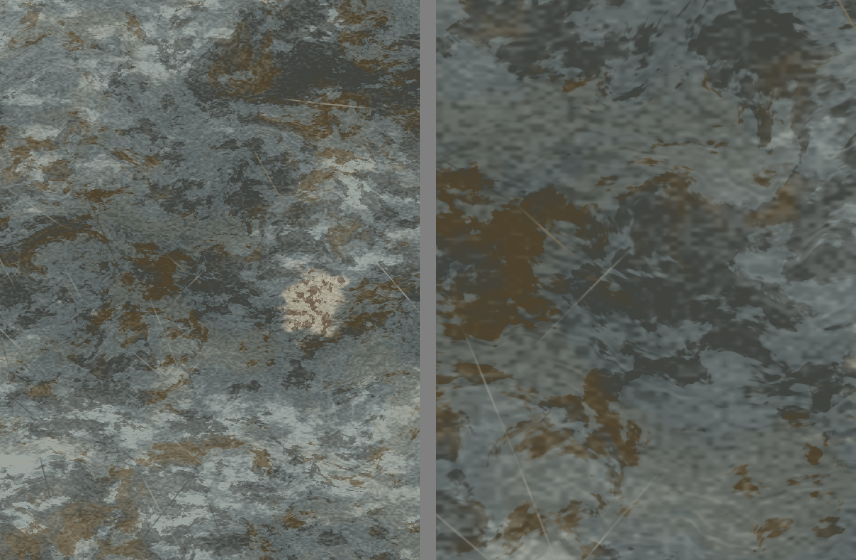
Left, the full canvas; right, a detail of the centre.
This texture is drawn by a WebGL 2 fragment shader. Its source:

```glsl
#version 300 es
precision highp float;
// Weathered slate-grey metal: mottled patina, rust stains, chipped flecks and fine scratches.

uniform vec2 u_resolution;
out vec4 fragColor;

// Colours
const vec3 SHADOW = vec3(0.255, 0.260, 0.240);
const vec3 SLATE = vec3(0.400, 0.415, 0.400);
const vec3 CHALK = vec3(0.620, 0.635, 0.605);
const vec3 RUST_TINT = vec3(0.045, 0.000, -0.060);
const vec3 COOL_TINT = vec3(-0.018, 0.004, 0.016);
const vec3 CREAM = vec3(0.690, 0.665, 0.590);
const vec3 RUST = vec3(0.430, 0.345, 0.270);
const vec3 SCRATCH_PALE = vec3(0.620, 0.620, 0.570);
const vec3 SCRATCH_TAN = vec3(0.510, 0.450, 0.350);

// Tone, as brightness from 0 to 1
const float BASE_TONE = 0.442;
const float CLOUD_CONTRAST = 0.36;
const float FLECK_DEPTH = 0.115;
const float CHALK_LIFT = 0.130;
const float STREAK_CONTRAST = 0.070;
const float GRAIN_CONTRAST = 0.120;

// Layout, in canvas heights
const vec2 STAIN_CENTRE = vec2(0.63, 0.77);
const vec2 STAIN_SIZE = vec2(0.20, 0.13);
const vec2 DUSK_CENTRE = vec2(0.38, 0.48);
const vec2 DUSK_SIZE = vec2(0.27, 0.12);
const vec2 SPOT_CENTRE = vec2(0.566, 0.466);
const vec2 SPOT_SIZE = vec2(0.068, 0.062);
const int SCRATCH_COUNT = 44;
const float SCRATCH_WIDTH = 0.0007;

float hash(vec2 cell) {
    vec3 q = fract(cell.xyx * 0.1031);
    q += dot(q, q.yzx + 33.33);
    return fract((q.x + q.y) * q.z);
}

float noise(vec2 p) {
    vec2 cell = floor(p), f = fract(p);
    f = f * f * (3.0 - 2.0 * f);
    return mix(mix(hash(cell), hash(cell + vec2(1, 0)), f.x),
               mix(hash(cell + vec2(0, 1)), hash(cell + vec2(1, 1)), f.x), f.y);
}

// Layered noise; a higher gain gives rougher edges
float fbm(vec2 p, float gain) {
    float sum = 0.0, total = 0.0, weight = 1.0;
    for (int i = 0; i < 5; i++) {
        sum += weight * noise(p);
        total += weight;
        weight *= gain;
        p = mat2(1.96, 0.25, -0.25, 1.96) * p + 17.3;
    }
    return sum / total;
}

float softRegion(vec2 p, vec2 centre, vec2 size) {
    vec2 q = (p - centre) / size;
    return exp(-dot(q, q));
}

// Thin, slightly bent scratches, mostly slanting down to the right
vec3 addScratches(vec3 colour, vec2 p, float pixel) {
    float wear = smoothstep(0.25, 0.65, noise(p * 85.0 + 7.0));
    for (int i = 0; i < SCRATCH_COUNT; i++) {
        float id = float(i);
        vec2 start = vec2(hash(vec2(id, 1.0)) * 0.85 - 0.1, hash(vec2(id, 2.0)) * 0.75);
        float angle = -mix(0.55, 1.35, hash(vec2(id, 3.0)));
        if (i % 6 == 0) angle = 0.45 - 0.5 * angle;
        if (i % 7 == 3) {
            angle *= 0.15;
            start.y += 0.3;
        }
        float reach = mix(0.05, 0.22, hash(vec2(id, 4.0)));
        vec2 along = vec2(cos(angle), sin(angle));
        vec2 q = p - start;
        float t = dot(q, along) / reach;
        float bend = (hash(vec2(id, 5.0)) - 0.5) * 0.07 * reach;
        float offset = abs(dot(q, vec2(-along.y, along.x)) + bend * t * t);
        float line = 1.0 - smoothstep(0.0, SCRATCH_WIDTH + pixel, offset);
        line *= smoothstep(0.0, 0.2, t) * (1.0 - smoothstep(0.6, 1.0, t));
        float kind = hash(vec2(id, 6.0));
        vec3 ink = kind < 0.4 ? SHADOW : (kind < 0.7 ? SCRATCH_TAN : SCRATCH_PALE);
        float strength = mix(0.25, 0.75, hash(vec2(id, 8.0)));
        colour = mix(colour, ink, line * strength * mix(0.4, 1.0, wear));
    }
    return colour;
}

void main() {
    vec2 p = gl_FragCoord.xy / u_resolution.y;
    vec2 warp = vec2(fbm(p * 7.0, 0.5), fbm(p * 7.0 + 40.0, 0.5)) - 0.5;
    vec2 w = p + 0.16 * warp;

    // Broad clouds and the two dark areas
    float cloud = fbm(w * vec2(3.2, 5.5) + 11.0, 0.55) - 0.5;
    float stain = softRegion(w, STAIN_CENTRE, STAIN_SIZE);
    float dusk = softRegion(w, DUSK_CENTRE, DUSK_SIZE);

    // Ragged dark flecks and chalky worn patches
    float chips = fbm(p * vec2(30.0, 48.0) + warp * 3.0, 0.72);
    float cover = fbm(w * vec2(5.0, 10.0) + 70.0, 0.55) - 0.5;
    float fleck = smoothstep(-0.05, 0.06, chips - 0.55 + 0.75 * cover + 0.22 * stain);
    float worn = fbm(p * vec2(17.0, 34.0) + 90.0, 0.70);
    float chalk = smoothstep(-0.04, 0.14, worn - 0.55 + 0.7 * cloud - 0.2 * (stain + dusk));

    // Brushed streaks and fine grain
    float streak = noise(w * vec2(26.0, 330.0)) - 0.5;
    float grain = noise(p * vec2(230.0, 370.0) + 5.0) - 0.5;

    float tone = BASE_TONE + CLOUD_CONTRAST * cloud - 0.07 * stain - 0.055 * dusk;
    tone += CHALK_LIFT * chalk * (1.0 - 0.6 * fleck) - FLECK_DEPTH * fleck;
    tone += STREAK_CONTRAST * streak + GRAIN_CONTRAST * grain;

    vec3 colour = mix(SHADOW, SLATE, smoothstep(0.22, 0.41, tone));
    colour = mix(colour, CHALK, clamp((tone - 0.40) / 0.22, 0.0, 1.0));

    // Rust gathers in flecks, cool slate shows between them
    float rust = smoothstep(0.46, 0.66, fbm(w * vec2(9.0, 15.0) + 130.0, 0.65) + 0.08 * stain);
    rust *= 0.25 + 0.75 * fleck;
    colour += RUST_TINT * rust + COOL_TINT * (1.0 - rust) * (1.0 - 0.7 * fleck);

    // Bare pale spot, speckled with rust
    float spot = softRegion(p + 0.05 * warp, SPOT_CENTRE, SPOT_SIZE);
    spot = smoothstep(0.35, 0.72, spot + 1.3 * (worn - 0.5));
    float speckle = smoothstep(0.50, 0.60, fbm(p * 95.0 + 30.0, 0.6));
    colour = mix(colour, mix(CREAM, RUST, 0.8 * speckle) + 0.15 * grain, 0.85 * spot);

    colour = addScratches(colour, p, 1.0 / u_resolution.y);
    fragColor = vec4(clamp(colour, 0.0, 1.0), 1.0);
}
```
